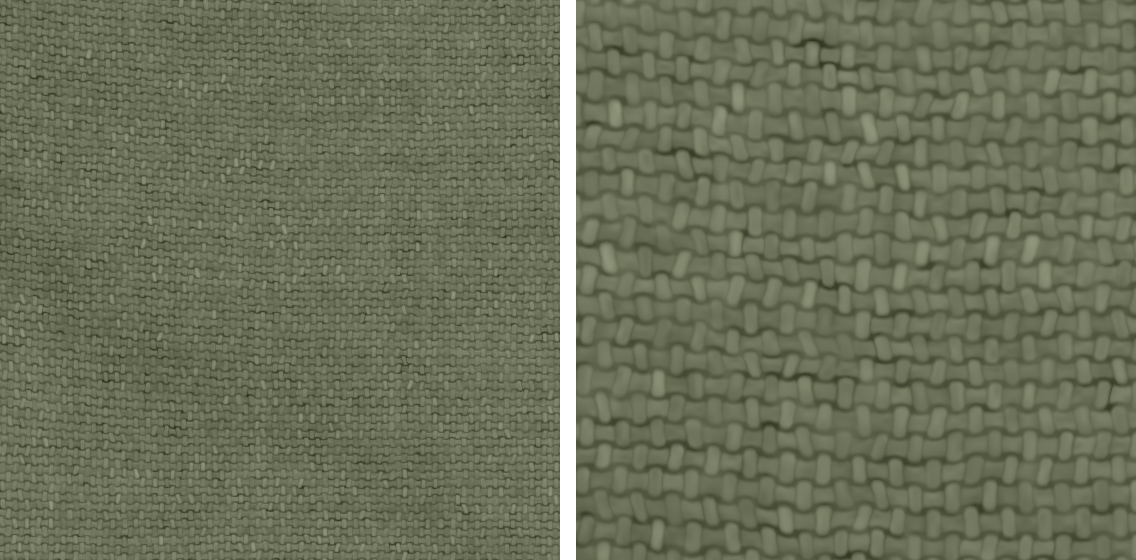
Left: the whole. Right: its middle third, enlarged.
This texture is drawn by a WebGL 2 fragment shader. Its source:

```glsl
#version 300 es
precision highp float;

#define COLUMNS 92.0
#define ROWS 69.0
#define CLOTH vec3(0.446, 0.468, 0.371)
#define GAP_DEPTH 0.115
#define GRAIN 0.060
#define SLUB_LIGHT 0.060
#define SLUB_SHARE 0.14
#define FOLD_SHADE 0.026
#define WOBBLE vec2(0.24, 0.17)
#define INTERLACE vec2(0.09, 0.13)

const float PI = 3.14159;

uniform vec2 u_resolution;
out vec4 fragColor;

float hash(vec2 p) {
    vec3 q = fract(vec3(p.xyx) * 0.1031);
    q += dot(q, q.yzx + 33.33);
    return fract((q.x + q.y) * q.z);
}

float noise(vec2 p) {
    vec2 i = floor(p), f = fract(p);
    f = f * f * (3.0 - 2.0 * f);
    return mix(mix(hash(i), hash(i + vec2(1, 0)), f.x),
               mix(hash(i + vec2(0, 1)), hash(i + vec2(1, 1)), f.x), f.y);
}

float roundedBox(vec2 p, vec2 halfSize, float radius) {
    vec2 q = abs(p) - halfSize + radius;
    return length(max(q, 0.0)) + min(max(q.x, q.y), 0.0) - radius;
}

// Thread coordinates: slack cloth on the left, uneven thread spacing
vec2 threadSpace(vec2 uv) {
    float slack = pow(1.0 - uv.x, 3.0) * smoothstep(0.0, 0.5, uv.y);
    uv.y -= 0.045 * slack;
    uv += 0.008 * (vec2(noise(uv * 3.0 + 7.0), noise(uv * 4.0 + 31.0)) - 0.5);
    vec2 p = uv * vec2(COLUMNS, ROWS);
    p.x += WOBBLE.x * (2.0 * noise(p * vec2(0.3, 1.0) + 50.0) - 1.0);
    p.y += WOBBLE.y * (2.0 * noise(p * vec2(0.3, 0.5) + 90.0) - 1.0);

    // Upper threads swell over their neighbours in alternate cells
    vec2 s = sin(PI * p), c = cos(PI * p);
    return p + INTERLACE * vec2(-s.y * c.x, s.x * c.y);
}

// Tone of the plain weave, relative to the cloth colour
float weave(vec2 p, float pixel) {
    vec2 id = floor(p), c = fract(p) - 0.5;
    bool warpOnTop = mod(id.x + id.y, 2.0) < 0.5;

    vec2 halfSize = warpOnTop ? vec2(0.47, 0.46) : vec2(0.52, 0.42);
    halfSize -= 0.08 * vec2(hash(id + 11.0), hash(id + 23.0));
    float d = roundedBox(c, halfSize, 0.26);
    float soft = max(0.14, 0.6 * pixel);
    float thread = 1.0 - smoothstep(-soft, soft, d);

    // Gaps are darkest between rows and deepen here and there
    float gap = GAP_DEPTH * mix(0.5, 1.3, noise(p * 0.9 + 17.0));
    gap *= mix(0.55, 1.1, smoothstep(0.22, 0.42, abs(c.y)));
    gap += 0.08 * smoothstep(0.76, 0.95, noise(p * vec2(0.7, 1.0) + 140.0));

    // Rounded crowns, lit from above
    float tone = 0.025 * (0.4 - 3.0 * dot(c, c)) + 0.03 * c.y;
    tone += (warpOnTop ? 0.010 : -0.010) + 0.05 * (hash(id + 3.0) - 0.5);

    // Pale slubs gather along stretches of weft
    float stretch = noise(vec2(id.x * 0.09, id.y * 0.7) + 61.0);
    float share = SLUB_SHARE * smoothstep(0.2, 0.85, stretch) * 2.0;
    float slub = step(hash(id + 71.0), share) * mix(0.4, 1.2, hash(id + 83.0));
    if (warpOnTop) tone += SLUB_LIGHT * slub * smoothstep(0.55, 0.15, length(c));
    return mix(-gap, tone, thread);
}

// Broad light: a shaded diagonal fold and a dimmer left edge
float folds(vec2 uv) {
    float crease = uv.y - 0.60 + 0.72 * uv.x + 0.06 * sin(uv.x * 7.0);
    float tone = -FOLD_SHADE * exp(-crease * crease * 90.0);
    tone += FOLD_SHADE * 0.6 * (noise(uv * 3.5 + 5.0) - 0.5);
    return tone - 0.010 * smoothstep(0.4, 0.0, uv.x) * uv.y;
}

void main() {
    vec2 uv = gl_FragCoord.xy / u_resolution;
    vec2 p = threadSpace(uv);
    float tone = weave(p, COLUMNS / u_resolution.x) + folds(uv);

    // Streaks along both thread directions and fine fibre grain
    tone += 0.025 * (noise(vec2(p.x * 0.06, p.y * 0.8)) - 0.5);
    tone += 0.022 * (noise(vec2(p.x * 0.8, p.y * 0.07) + 200.0) - 0.5);
    tone += GRAIN * (noise(p * vec2(2.2, 2.8) + 300.0) - 0.5);
    fragColor = vec4(clamp(CLOTH + tone * vec3(1.0, 1.0, 0.95), 0.0, 1.0), 1.0);
}
```
